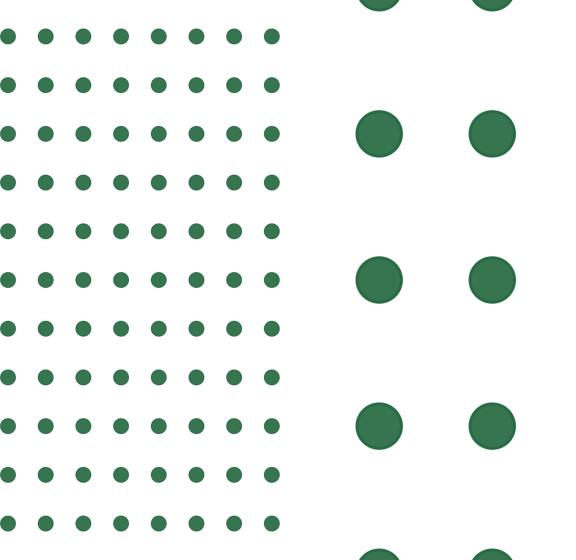
Left, the full canvas; right, a detail of the centre.
Give the GLSL for this pattern, as a WebGL 1 fragment shader.

```glsl
precision highp float;

uniform vec2 u_resolution;

// Signed distance to the nearest dot of an 8 by 11 grid
float dotGrid(vec2 p) {
  vec2 first = vec2(0.0286, 0.1302);
  vec2 spacing = vec2(0.1346, 0.17396);
  vec2 cell = clamp(floor((p - first) / spacing + 0.5), vec2(0.0), vec2(7.0, 10.0));
  return length(p - first - cell * spacing) - 0.0282;
}

void main() {
  // Canvas width is one unit
  vec2 p = gl_FragCoord.xy / u_resolution.x;
  float pixel = 1.0 / u_resolution.x;
  float d = dotGrid(p);

  // Green fill with a thin, slightly darker rim
  float rim = smoothstep(-0.5 * pixel, 0.5 * pixel, d + 0.0035);
  vec3 ink = mix(vec3(0.21, 0.46, 0.31), vec3(0.15, 0.42, 0.26), rim);

  // Dots over a white ground
  float coverage = 1.0 - smoothstep(-0.75 * pixel, 0.75 * pixel, d);
  gl_FragColor = vec4(mix(vec3(1.0), ink, coverage), 1.0);
}
```
